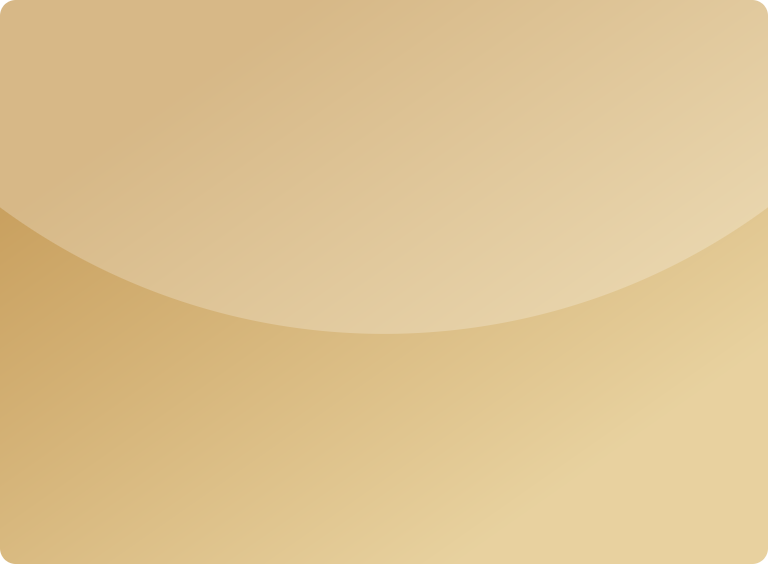
This background is drawn by a Shadertoy shader. Its source:

```glsl
#define GOLD_DARK vec3(0.790, 0.632, 0.378)
#define GOLD_LIGHT vec3(0.908, 0.820, 0.622)
#define PAPER vec3(1.0)
#define GRADIENT_ANGLE radians(145.0)
#define GRADIENT_STOPS vec2(0.2, 0.8)
#define SHEEN_HEIGHT 1.553
#define SHEEN_RADIUS 1.145
#define SHEEN_ALPHA 0.245
#define CORNER_RADIUS 0.028

// Signed distance to a box with rounded corners
float roundedBox(vec2 p, vec2 halfSize, float radius) {
    vec2 q = abs(p) - halfSize + radius;
    return length(max(q, 0.0)) + min(max(q.x, q.y), 0.0) - radius;
}

// Coverage of a shape, one pixel wide at its edge
float coverage(float dist, float pixel) {
    return clamp(0.5 - dist / pixel, 0.0, 1.0);
}

// Diagonal gold ramp, flat beyond its two stops
vec3 goldGradient(vec2 p, vec2 size) {
    vec2 direction = vec2(sin(GRADIENT_ANGLE), cos(GRADIENT_ANGLE));
    float span = dot(size, abs(direction));
    float t = 0.5 + dot(p, direction) / span;
    float ramp = (t - GRADIENT_STOPS.x) / (GRADIENT_STOPS.y - GRADIENT_STOPS.x);
    return mix(GOLD_DARK, GOLD_LIGHT, clamp(ramp, 0.0, 1.0));
}

void mainImage(out vec4 fragColor, in vec2 fragCoord) {
    // Canvas height is one unit, centre is the origin
    float pixel = 1.0 / iResolution.y;
    vec2 size = iResolution.xy * pixel;
    vec2 p = fragCoord * pixel - 0.5 * size;

    vec3 color = goldGradient(p, size);

    // Pale disc hanging from above
    float sheen = length(p - vec2(0.0, SHEEN_HEIGHT - 0.5)) - SHEEN_RADIUS;
    color = mix(color, vec3(1.0), SHEEN_ALPHA * coverage(sheen, pixel));

    // Rounded card corners
    float card = roundedBox(p, 0.5 * size, CORNER_RADIUS);
    color = mix(PAPER, color, coverage(card, pixel));

    fragColor = vec4(color, 1.0);
}
```
